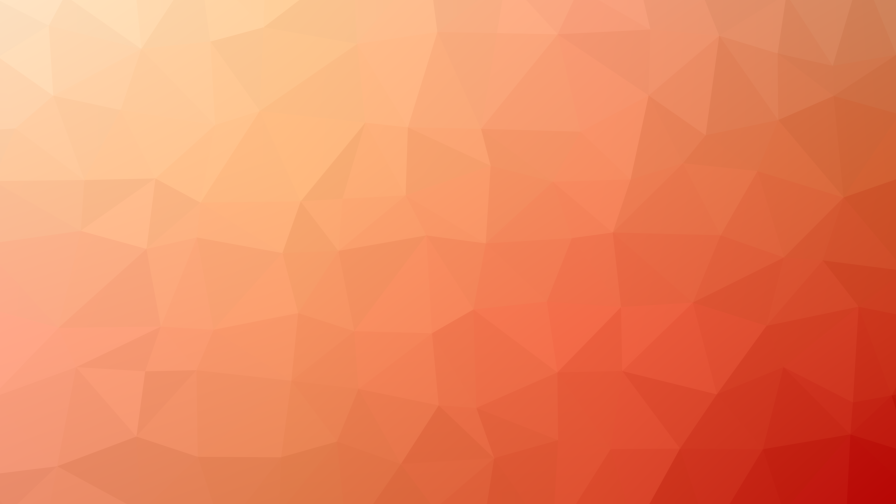
This background is drawn by a WebGL 1 fragment shader. Its source:

```glsl
precision highp float;
// Low-poly triangle mesh shaded by a warm gradient, from pale peach to deep red.

uniform vec2 u_resolution;

const vec2 GRID_CELLS = vec2(12.8, 7.4);   // mesh cells across the canvas
const vec2 GRID_SHIFT = vec2(0.0, 0.72);   // lowest full row, in cells
const float JITTER = 0.62;                 // spread of the mesh nodes, in cells
const float FACET_SLOPE = 0.4;             // share of gradient kept inside a facet
const float FACET_TINT = 0.035;            // brightness spread between facets

vec2 hash2(vec2 p) {
    vec2 q = vec2(dot(p, vec2(127.1, 311.7)), dot(p, vec2(269.5, 183.3)));
    return fract(sin(q) * 43758.5);
}

// Blend four evenly spaced colours along t in 0..1.
vec3 ramp4(vec3 a, vec3 b, vec3 c, vec3 d, float t) {
    float s = clamp(t, 0.0, 1.0) * 3.0;
    vec3 col = mix(a, b, clamp(s, 0.0, 1.0));
    col = mix(col, c, clamp(s - 1.0, 0.0, 1.0));
    return mix(col, d, clamp(s - 2.0, 0.0, 1.0));
}

// Smooth colour field over the canvas, built from four horizontal ramps.
vec3 warmField(vec2 uv) {
    vec3 bottom = ramp4(vec3(0.92, 0.55, 0.42), vec3(0.87, 0.47, 0.28),
                        vec3(0.85, 0.28, 0.16), vec3(0.70, 0.00, 0.00), uv.x);
    vec3 lower = ramp4(vec3(1.00, 0.65, 0.53), vec3(0.97, 0.58, 0.39),
                       vec3(0.94, 0.39, 0.26), vec3(0.79, 0.20, 0.10), uv.x);
    vec3 upper = ramp4(vec3(1.00, 0.79, 0.62), vec3(0.99, 0.71, 0.48),
                       vec3(0.96, 0.54, 0.37), vec3(0.81, 0.36, 0.18), uv.x);
    vec3 top = ramp4(vec3(1.00, 0.90, 0.78), vec3(0.99, 0.79, 0.58),
                     vec3(0.98, 0.63, 0.49), vec3(0.80, 0.50, 0.34), uv.x);
    return ramp4(bottom, lower, upper, top, uv.y);
}

// Mesh node: a grid corner moved by a random offset.
vec2 meshNode(vec2 id) {
    return id + JITTER * (hash2(id) - 0.5);
}

// Signed distance to the line a-b, positive on its left.
float edgeDistance(vec2 p, vec2 a, vec2 b) {
    vec2 e = normalize(b - a);
    return e.x * (p.y - a.y) - e.y * (p.x - a.x);
}

// Facet colour in rgb, weighted by its soft coverage in alpha.
vec4 facet(vec2 p, vec2 a, vec2 b, vec2 c, float blur) {
    float inside = min(edgeDistance(p, a, b),
                       min(edgeDistance(p, b, c), edgeDistance(p, c, a)));
    float cover = smoothstep(-blur, blur, inside);
    vec2 center = (a + b + c) / 3.0;
    vec2 samplePos = mix(center, p, FACET_SLOPE);
    vec3 col = warmField((samplePos + GRID_SHIFT) / GRID_CELLS);
    col += FACET_TINT * (hash2(center).x - 0.5);
    return vec4(col, 1.0) * cover;
}

// Two facets of one cell, split along the shorter diagonal.
vec4 meshCell(vec2 p, vec2 id, float blur) {
    vec2 a = meshNode(id);
    vec2 b = meshNode(id + vec2(1.0, 0.0));
    vec2 c = meshNode(id + vec2(1.0, 1.0));
    vec2 d = meshNode(id + vec2(0.0, 1.0));
    if (distance(a, c) < distance(b, d)) {
        return facet(p, a, b, c, blur) + facet(p, a, c, d, blur);
    }
    return facet(p, a, b, d, blur) + facet(p, b, c, d, blur);
}

void main() {
    vec2 uv = gl_FragCoord.xy / u_resolution;
    vec2 p = uv * GRID_CELLS - GRID_SHIFT;
    float blur = 0.8 * GRID_CELLS.x / u_resolution.x;

    // Gather the facets of the neighbouring cells.
    vec4 sum = vec4(0.0);
    for (int j = -1; j <= 1; j++) {
        for (int i = -1; i <= 1; i++) {
            sum += meshCell(p, floor(p) + vec2(float(i), float(j)), blur);
        }
    }
    gl_FragColor = vec4(clamp(sum.rgb / max(sum.a, 0.001), 0.0, 1.0), 1.0);
}
```
